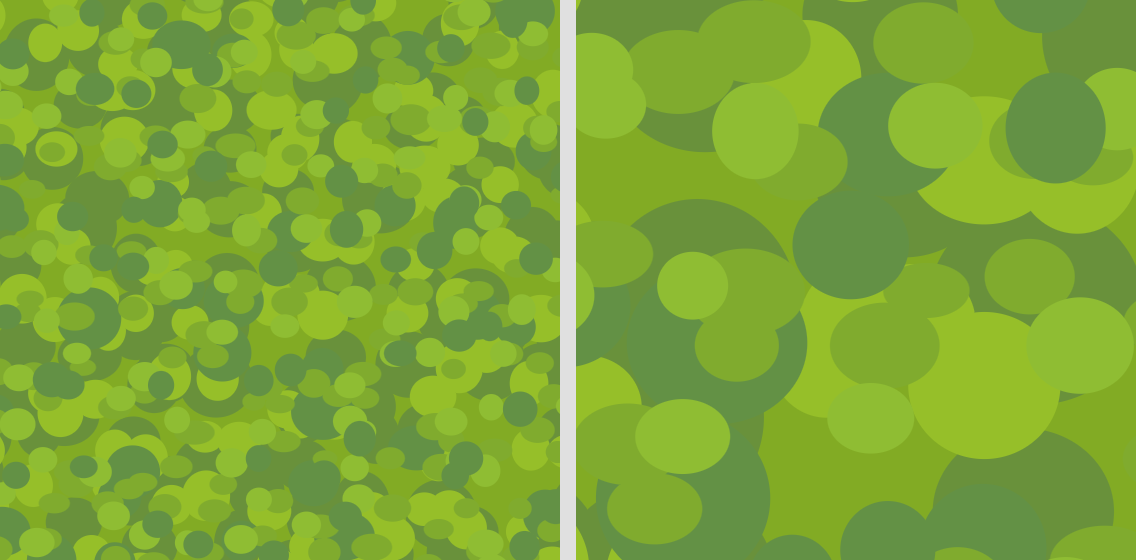
Left: the whole. Right: its middle third, enlarged.
This pattern is drawn by a Shadertoy shader. Its source:

```glsl
// Leafy camouflage: flat overlapping ellipses in six greens on olive.
// Each layer scatters axis-aligned ellipses over a jittered grid, and the
// layers are painted from the large dark blobs up to the small spots.

vec4 hash4(vec3 p) {
    vec4 q = fract(p.xyzx * vec4(0.1031, 0.1030, 0.0973, 0.1099));
    q += dot(q, q.wzxy + 33.33);
    return fract((q.xxyz + q.yzzw) * q.zywx);
}

// Approximate signed distance to an axis-aligned ellipse
float ellipseDistance(vec2 p, vec2 radii) {
    return (length(p / radii) - 1.0) * min(radii.x, radii.y);
}

// Coverage of one layer: cells per canvas, mean radii, relative size
// variation, and the chance that a cell holds an ellipse
float blobs(vec2 uv, float cells, vec2 radii, float variation, float chance, float seed) {
    vec2 grid = uv * cells + seed * vec2(0.37, 0.61) + 20.0;
    vec2 home = floor(grid);
    float nearest = 1.0;
    for (int y = -1; y <= 1; y++) {
        for (int x = -1; x <= 1; x++) {
            vec2 cell = home + vec2(x, y);
            vec4 place = hash4(vec3(cell, seed));
            vec4 shape = hash4(vec3(cell, seed + 47.0));
            if (shape.z > chance) continue;
            vec2 offset = (grid - cell - place.xy) / cells;
            // One shared scale plus a milder change of proportion
            float scale = 1.0 + variation * (place.z * 2.0 - 1.0);
            vec2 stretch = 1.0 + 0.12 * (shape.xy * 2.0 - 1.0);
            nearest = min(nearest, ellipseDistance(offset, radii * scale * stretch));
        }
    }
    return clamp(0.5 - nearest * iResolution.y, 0.0, 1.0);
}

void mainImage(out vec4 fragColor, in vec2 fragCoord) {
    vec2 uv = fragCoord / iResolution.y;

    vec3 olive = vec3(0.51, 0.67, 0.14);
    vec3 forest = vec3(0.41, 0.57, 0.23);
    vec3 lime = vec3(0.59, 0.75, 0.16);
    vec3 seaGreen = vec3(0.39, 0.57, 0.27);
    vec3 grass = vec3(0.50, 0.67, 0.18);
    vec3 paleLime = vec3(0.56, 0.74, 0.20);

    // Large blobs
    vec3 color = olive;
    color = mix(color, forest, blobs(uv, 9.5, vec2(0.055, 0.053), 0.22, 0.90, 1.0));
    color = mix(color, lime, blobs(uv, 10.5, vec2(0.037, 0.036), 0.15, 0.90, 2.0));
    color = mix(color, seaGreen, blobs(uv, 8.0, vec2(0.043, 0.041), 0.25, 0.50, 3.0));

    // Small spots, the grass ones wider than tall
    color = mix(color, grass, blobs(uv, 12.0, vec2(0.028, 0.021), 0.20, 0.85, 4.0));
    color = mix(color, paleLime, blobs(uv, 9.7, vec2(0.027, 0.024), 0.13, 0.90, 5.0));
    color = mix(color, seaGreen, blobs(uv, 7.8, vec2(0.028, 0.027), 0.18, 0.80, 6.0));

    fragColor = vec4(color, 1.0);
}
```
